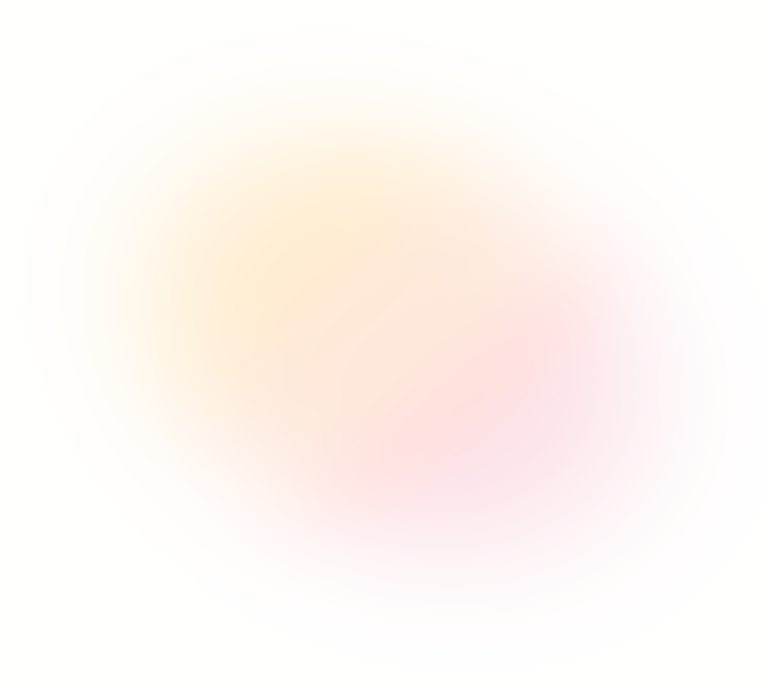
Write a Shadertoy shader that draws this background.

```glsl
// Soft blurred ellipse on white, tinted diagonally from pale yellow through peach to pink.

const vec3 PAPER  = vec3(1.0, 1.0, 0.998);
const vec3 YELLOW = vec3(1.0, 0.925, 0.805);
const vec3 PEACH  = vec3(0.996, 0.91, 0.862);
const vec3 CORAL  = vec3(1.0, 0.877, 0.87);
const vec3 PINK   = vec3(0.985, 0.88, 0.91);

// Coordinates of p along a unit axis and its perpendicular
vec2 alongAxis(vec2 p, vec2 axis) {
    return vec2(dot(p, axis), dot(p, vec2(-axis.y, axis.x)));
}

// Approximate signed distance to an ellipse
float ellipseDistance(vec2 p, vec2 radii) {
    return (length(p / radii) - 1.0) * 0.5 * (radii.x + radii.y);
}

// Coverage of an edge after a Gaussian blur (normal integral)
float blurredEdge(float dist, float sigma) {
    float x = clamp(-dist / sigma, -5.0, 5.0);
    return 0.5 + 0.5 * tanh(0.798 * x * (1.0 + 0.0447 * x * x));
}

// Colour ramp along the diagonal, t in canvas heights from the centre
vec3 diagonalTint(float t) {
    vec3 tint = mix(YELLOW, PEACH, smoothstep(-0.24, 0.02, t));
    tint = mix(tint, CORAL, smoothstep(0.0, 0.14, t));
    return mix(tint, PINK, smoothstep(0.12, 0.24, t));
}

void mainImage(out vec4 fragColor, in vec2 fragCoord) {
    // Canvas heights, measured from the glow centre
    vec2 centre = vec2(0.515, 0.505);
    vec2 p = (fragCoord - centre * iResolution.xy) / iResolution.y;

    // Tilted ellipse with a wide blur
    float tilt = radians(-25.0);
    vec2 local = alongAxis(p, vec2(cos(tilt), sin(tilt)));
    float glow = blurredEdge(ellipseDistance(local, vec2(0.35, 0.27)), 0.093);

    // Tint runs from upper left to lower right
    float t = dot(p, normalize(vec2(0.65, -0.75)));
    fragColor = vec4(mix(PAPER, diagonalTint(t), glow), 1.0);
}
```
